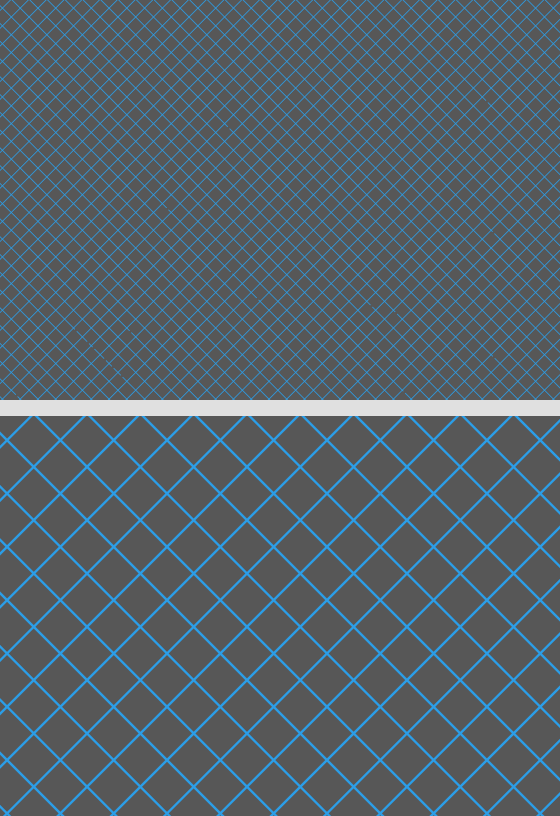
Top, the full canvas; bottom, a detail of the centre.
Write a WebGL 2 fragment shader that draws this pattern.

```glsl
#version 300 es
precision highp float;
// Diagonal lattice of thin blue lines on flat grey, 31.5 diamonds across.
// The canvas is turned by 45 degrees so that both line sets fall on integers;
// a hash per segment cuts a few small nicks into the falling lines.

uniform vec2 u_resolution;
out vec4 outColor;

float hash(vec2 p) {
  return fract(sin(dot(p, vec2(127.1, 311.7))) * 43758.5453);
}

// Share of a pixel covered by a line, exact even for lines thinner than a pixel
vec2 lineCoverage(vec2 dist, float halfWidth, float pixel) {
  vec2 overlap = min(dist + 0.5 * pixel, halfWidth) - max(dist - 0.5 * pixel, -halfWidth);
  return clamp(overlap / pixel, 0.0, 1.0);
}

// 1 inside a short gap on some segments of the falling lines
float nick(vec2 diagonal, float x, float pixel) {
  vec2 segment = vec2(floor(diagonal.x + 0.5), floor(diagonal.y));
  bool wornLine = segment.x == 7.0 && x > 3.5 && x < 8.5;
  float chance = wornLine ? 0.7 : 0.004;
  float center = mix(0.2, 0.8, hash(segment + 17.0));
  float away = abs(fract(diagonal.y) - center);
  float gap = 1.0 - smoothstep(0.1 - 0.5 * pixel, 0.1 + 0.5 * pixel, away);
  return gap * step(hash(segment), chance);
}

void main() {
  // Diamond units: crossings lie where both diagonals are whole numbers
  vec2 cell = gl_FragCoord.xy / u_resolution.x * 31.51 - vec2(0.636, 0.551);
  vec2 diagonal = vec2(cell.x + cell.y, cell.x - cell.y);
  float pixel = 31.51 * sqrt(2.0) / u_resolution.x;

  // Falling lines in x, rising lines in y
  vec2 dist = abs(fract(diagonal + 0.5) - 0.5);
  vec2 line = lineCoverage(dist, 0.031, pixel);
  line.x *= 1.0 - nick(diagonal, cell.x, pixel);

  // Overlaid lines brighten where they cross
  float ink = 1.0 - (1.0 - line.x) * (1.0 - line.y);
  vec3 grey = vec3(0.34);
  vec3 blue = vec3(0.17, 0.62, 0.91);
  outColor = vec4(mix(grey, blue, ink), 1.0);
}
```
